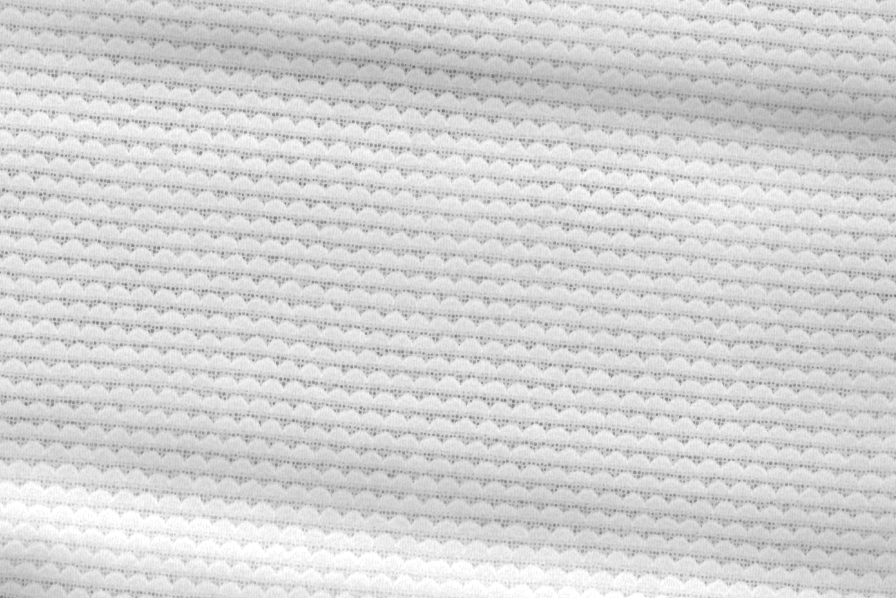
Write a WebGL 2 fragment shader that draws this texture.

```glsl
#version 300 es
precision highp float;
// White knitted fabric: sloping rows of rounded scallops over a dark pierced mesh.
// Each row is a repeated dome profile with fine ribs and jittered stitch holes;
// wide soft folds and grain shade the whole cloth.
uniform vec2 u_resolution;
out vec4 fragColor;

float hash(vec2 p) {
  vec3 q = fract(vec3(p.xyx) * 0.1031);
  q += dot(q, q.yzx + 33.33);
  return fract((q.x + q.y) * q.z);
}

float noise(vec2 p) {
  vec2 i = floor(p), f = fract(p);
  f = f * f * (3.0 - 2.0 * f);
  return mix(mix(hash(i), hash(i + vec2(1, 0)), f.x),
             mix(hash(i + vec2(0, 1)), hash(i + vec2(1, 1)), f.x), f.y);
}

// Soft ridge along a line that crosses the left edge at the given height.
float fold(vec2 p, float height, float slope, float width) {
  float d = (p.y - height - slope * p.x) / width;
  return exp(-d * d);
}

// Jittered dark dots, one per cell, with varied size and strength.
float stitchHoles(vec2 p, float blur) {
  vec2 cell = floor(p);
  vec2 center = 0.5 + 0.36 * (vec2(hash(cell), hash(cell + 57.0)) - 0.5);
  float radius = mix(0.2, 0.4, hash(cell + 113.0));
  float d = length(fract(p) - center);
  return (1.0 - smoothstep(radius - blur, radius + blur, d)) * mix(0.35, 1.0, hash(cell + 71.0));
}

// Fold lighting across the cloth.
float foldLight(vec2 p) {
  float light = 0.985 + 0.04 * (noise(p * vec2(1.5, 5.0) + vec2(0.0, p.x * 0.6)) - 0.5);
  light -= 0.13 * fold(p, 0.965, -0.115, 0.055) * smoothstep(-0.2, 0.4, p.x);
  light += 0.05 * fold(p, 0.81, -0.11, 0.07);
  light += 0.03 * fold(p, 1.13, -0.11, 0.07);
  light -= 0.07 * fold(p, 0.28, -0.14, 0.075);
  light += 0.13 * fold(p, 0.155, -0.15, 0.06);
  light -= 0.12 * exp(-dot(p, p) * 90.0);
  light -= 0.05 * smoothstep(1.15, 1.5, p.x);
  return light;
}

void main() {
  vec2 p = gl_FragCoord.xy / u_resolution.y;
  float pixel = 1.0 / u_resolution.y;

  // Sloping, slightly wavy cloth coordinates: about 29 rows and 38 columns.
  float wave = 0.008 * (noise(p * 3.0) - 0.5) + 0.003 * (noise(p * 14.0) - 0.5);
  vec2 cloth = vec2(25.7 * (p.x - 0.09 * p.y + wave),
                    29.0 * (p.y + (0.083 + 0.025 * p.y) * p.x + wave));
  float row = floor(cloth.y);
  float rise = fract(cloth.y);
  float column = cloth.x + 0.5 * mod(row, 2.0) + 0.2 * hash(vec2(row, 9.0));
  float across = fract(column) - 0.5;
  vec2 scallop = vec2(floor(column), row);

  // Domed upper edge of each scallop, uneven along its threads.
  float dome = 0.43 + 0.37 * (1.0 - 4.0 * across * across) * mix(0.85, 1.1, hash(scallop));
  dome += 0.1 * (noise(vec2(cloth.x * 9.0, row * 7.0)) - 0.5);
  float blur = 0.07 + 14.0 * pixel;
  float above = smoothstep(-blur, blur, rise - dome);
  float mesh = above * (1.0 - 0.5 * smoothstep(0.85, 1.0, rise));
  mesh = max(mesh, 0.5 * (1.0 - smoothstep(0.0, 0.2, rise)));

  // Ribs in the body, a lit rim on the dome, and holes in the mesh.
  float lean = cloth.x + 0.12 * across * rise;
  float rib = sin(6.2832 * (lean * 8.0 + noise(cloth * 2.0)));
  float rim = exp(-pow((rise - dome + 0.16) / 0.13, 2.0));
  float holes = stitchHoles(cloth * vec2(5.5, 4.0), 0.1 + 50.0 * pixel);
  float wear = mix(0.65, 1.15, noise(p * vec2(4.0, 6.0) + 20.0));
  wear *= 1.0 - 0.5 * fold(p, 0.13, -0.15, 0.09);

  float tone = 0.885 + 0.035 * rim + 0.012 * rib * (1.0 - mesh);
  tone -= wear * mesh * (0.085 + 0.27 * holes);
  tone += 0.02 * (hash(scallop + 31.0) - 0.5);
  tone += 0.06 * (noise(p * 330.0) - 0.5);

  fragColor = vec4(vec3(clamp(tone * foldLight(p), 0.0, 1.0)), 1.0);
}
```
